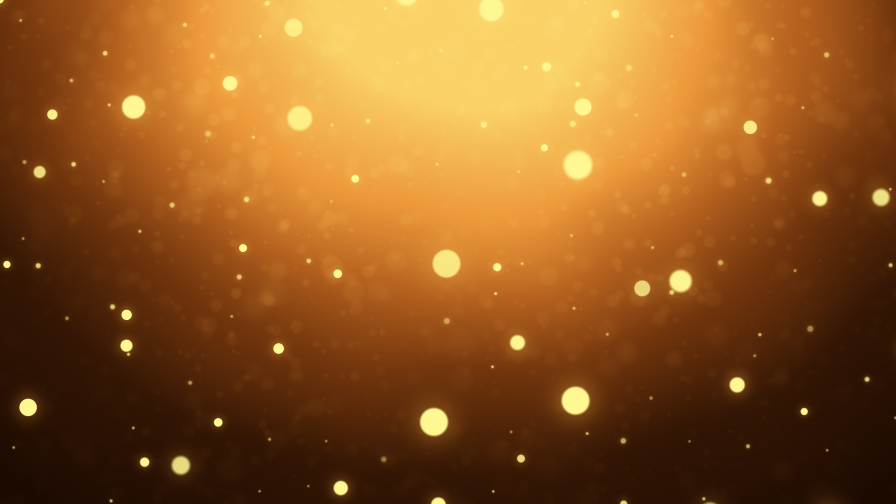
Reproduce this background procedurally as a Shadertoy shader.

```glsl
const vec2 GLOW_CENTER = vec2(0.51, 1.0);    // fraction of the canvas
const vec2 GLOW_SIZE = vec2(1.08, 0.93);     // in canvas heights
const float RAY_STRENGTH = 0.035;
const float HAZE_STRENGTH = 0.05;
const int DUST_LAYERS = 5;
const float DUST_STRENGTH = 0.2;
const float LIGHT_CELL = 0.195;
const float SPARK_CELL = 0.125;
const vec2 LIGHT_RADII = vec2(0.007, 0.029); // smallest, largest
const vec2 SPARK_RADII = vec2(0.002, 0.006);
const vec3 DUST_COLOR = vec3(1.0, 0.62, 0.26);
const vec3 HALO_COLOR = vec3(1.0, 0.66, 0.20);
const vec3 LIGHT_COLOR = vec3(1.0, 0.97, 0.57);

const int STOPS = 6;
const float STOP_AT[STOPS] = float[](0.25, 0.46, 0.63, 0.80, 1.02, 1.30);
const vec3 STOP_COLOR[STOPS] = vec3[](
    vec3(0.98, 0.82, 0.40), vec3(0.93, 0.60, 0.23), vec3(0.71, 0.38, 0.12),
    vec3(0.45, 0.21, 0.05), vec3(0.20, 0.085, 0.015), vec3(0.11, 0.04, 0.005));

vec3 hash3(vec2 p) {
    vec3 q = fract(p.xyx * vec3(0.1031, 0.1030, 0.0973));
    q += dot(q, q.yxz + 33.33);
    return fract((q.xxy + q.yzz) * q.zyx);
}

float gradientDot(vec2 corner, vec2 offset) {
    float angle = 6.2832 * hash3(corner + 71.0).x;
    return dot(vec2(cos(angle), sin(angle)), offset);
}

float gradientNoise(vec2 p) {
    vec2 i = floor(p), f = fract(p);
    vec2 u = f * f * f * (f * (f * 6.0 - 15.0) + 10.0);
    vec2 e = vec2(1.0, 0.0);
    return mix(mix(gradientDot(i, f), gradientDot(i + e, f - e), u.x),
               mix(gradientDot(i + e.yx, f - e.yx), gradientDot(i + 1.0, f - 1.0), u.x), u.y);
}

vec3 glowRamp(float d) {
    vec3 color = STOP_COLOR[0];
    for (int i = 1; i < STOPS; i++) {
        float t = clamp((d - STOP_AT[i - 1]) / (STOP_AT[i] - STOP_AT[i - 1]), 0.0, 1.0);
        color = mix(color, STOP_COLOR[i], t);
    }
    return color;
}

// Scattered discs, one per grid cell: x is the disc cover, y its halo
vec2 scatter(vec2 p, float cell, vec2 radii, float keep, float blur, float seed) {
    vec2 home = floor(p / cell);
    vec2 result = vec2(0.0);
    for (int y = -1; y <= 1; y++)
    for (int x = -1; x <= 1; x++) {
        vec2 id = home + vec2(x, y);
        vec3 spot = hash3(id + seed);
        vec3 look = hash3(id + seed + 137.0);
        if (look.x > keep) continue;
        float radius = mix(radii.x, radii.y, look.y * look.y);
        float edge = max(radius * blur * (0.5 + look.z), 1.0 / iResolution.y);
        float d = length(p - (id + 0.08 + 0.84 * spot.xy) * cell);
        float cover = 1.0 - smoothstep(radius - edge, radius + edge, d);
        float halo = exp(-d * d / (radius * radius * 2.5));
        result += vec2(cover, halo) * mix(0.5, 1.0, spot.z);
    }
    return min(result, 1.0);
}

vec3 screenBlend(vec3 base, vec3 light) {
    return base + (1.0 - base) * light;
}

void mainImage(out vec4 fragColor, in vec2 fragCoord) {
    vec2 p = fragCoord / iResolution.y;
    float aspect = iResolution.x / iResolution.y;
    vec2 fromGlow = p - GLOW_CENTER * vec2(aspect, 1.0);

    // Warm glow with faint rays and haze
    float d = length(fromGlow / GLOW_SIZE);
    float ray = gradientNoise(vec2(fromGlow.x * 9.0 / (1.3 - fromGlow.y), 3.5));
    float haze = gradientNoise(p * 3.1 + 8.0);
    vec3 color = glowRamp(d + RAY_STRENGTH * ray * p.y + HAZE_STRENGTH * haze);

    // Out-of-focus dust, gathered on the flanks of the glow
    float lit = 0.18 + 0.82 * (1.0 - smoothstep(0.4, 1.1, d));
    float flank = exp(-pow((abs(fromGlow.x) - 0.43) / 0.25, 2.0));
    float density = 0.4 + 0.5 * flank + 0.4 * gradientNoise(p * 4.0);
    for (int i = 0; i < DUST_LAYERS; i++) {
        float layer = float(i);
        float cell = 0.055 + 0.017 * layer;
        vec2 radii = vec2(0.05, 0.24) * cell;
        float dust = scatter(p + layer * 0.37, cell, radii, 0.7, 0.5, 19.0 * layer).x;
        color = screenBlend(color, DUST_COLOR * dust * DUST_STRENGTH * lit * density);
    }

    // Small sparks, then the large bright lights with their halos
    vec2 sparks = scatter(p + 0.31, SPARK_CELL, SPARK_RADII, 0.75, 0.4, 211.0);
    vec2 lights = scatter(p + 0.05, LIGHT_CELL, LIGHT_RADII, 0.9, 0.22, 307.0);
    color = screenBlend(color, HALO_COLOR * (0.25 * sparks.y + 0.35 * lights.y));
    color = mix(color, LIGHT_COLOR, 0.8 * sparks.x);
    color = mix(color, LIGHT_COLOR, smoothstep(0.0, 0.75, lights.x));

    fragColor = vec4(clamp(color, 0.0, 1.0), 1.0);
}
```
